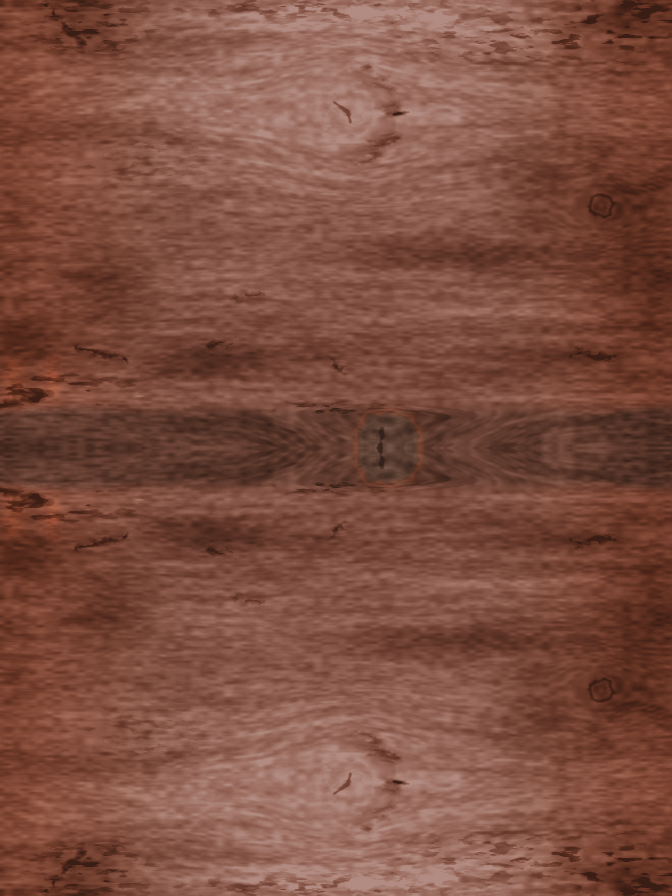
Write a Shadertoy shader that draws this texture.

```glsl
#define BASE_TONE .52
#define GRAIN .4
#define FIBRE .36
#define PORES .24
#define STAIN .27
#define GLOW .31
#define BAND_HALF .049
#define EYE vec2(.388, .372)
#define HEART vec2(.433, 0)
#define BUD vec2(.671, .271)
#define SWIRL vec2(.715, .385)

float hash(vec2 p) {
  vec3 q = fract(vec3(p.xyx) * .1031);
  q += dot(q, q.yzx + 33.33);
  return fract((q.x + q.y) * q.z);
}

float noise(vec2 p) {
  vec2 c = floor(p), f = fract(p);
  f = f * f * (3. - 2. * f);
  return mix(mix(hash(c), hash(c + vec2(1, 0)), f.x),
             mix(hash(c + vec2(0, 1)), hash(c + vec2(1, 1)), f.x), f.y);
}

float fbm(vec2 p) {
  float sum = 0., gain = .53;
  for (int i = 0; i < 4; i++) {
    sum += gain * noise(p);
    p = p * 2.03 + 17.7;
    gain *= .5;
  }
  return sum;
}

// Soft spot: offset from its centre, then its size
float blob(vec2 d, vec2 size) {
  d /= size;
  return exp(-dot(d, d));
}

float ring(float dist, float radius, float width) {
  float q = (dist - radius) / width;
  return exp(-q * q);
}

float segment(vec2 p, vec2 a, vec2 b) {
  vec2 d = b - a;
  return length(p - a - d * clamp(dot(p - a, d) / dot(d, d), 0., 1.));
}

vec3 woodColour(float tone) {
  vec3 dark = vec3(.22, .12, .09), middle = vec3(.5, .25, .175), pale = vec3(.7, .55, .51);
  return mix(mix(dark, middle, tone), mix(middle, pale, tone), tone);
}

// Centre and size of soft stains
const vec4 STAINS[10] = vec4[10](
  vec4(.12, .18, .05, .04), vec4(.03, .12, .05, .035), vec4(.52, .215, .17, .018),
  vec4(.69, .27, .035, .025), vec4(.7, .48, .06, .035), vec4(.09, .48, .045, .035),
  vec4(.62, .1, .09, .013), vec4(.23, .1, .06, .018), vec4(.73, .19, .06, .07),
  vec4(.6, .29, .05, .04));

// Centre and size of flecked areas
const vec4 WORN[6] = vec4[6](
  vec4(.57, .455, .13, .025), vec4(.7, .48, .06, .035), vec4(.1, .47, .07, .03),
  vec4(.36, .49, .15, .015), vec4(.04, .065, .12, .022), vec4(.36, .045, .06, .007));

// End points of ragged cracks
const vec4 CRACKS[8] = vec4[8](
  vec4(.085, .112, .142, .1), vec4(.638, .109, .685, .101), vec4(.265, .168, .292, .172),
  vec4(.237, .117, .257, .115), vec4(.05, .495, .095, .452), vec4(.117, .445, .14, .442),
  vec4(0, .049, .055, .061), vec4(.365, .098, .385, .086));

void mainImage(out vec4 fragColor, in vec2 fragCoord) {
  // Fold the board about its horizontal middle
  vec2 p = fragCoord / iResolution.y;
  p.y = abs(p.y - .5);
  vec2 eye = p - EYE, heart = p - HEART, bud = p - BUD, swirl = p - SWIRL;
  float edge = p.y + .01 * (noise(p * vec2(12, 30)) - .5);
  float band = 1. - smoothstep(BAND_HALF - .012, BAND_HALF + .004, edge);

  // Bend the fibres around the knots
  vec2 g = p;
  g.y += .022 * (fbm(p * vec2(4, 9)) - .5) + band * .055 * blob(heart, vec2(.11, .08));
  g.y -= eye.y * .65 * blob(eye, vec2(.09, .07)) + bud.y * .7 * blob(bud, vec2(.04, .03));

  // Grain, fibres, pores and broad light
  float broad = fbm(g * vec2(3.5, 38));
  float fibre = fbm(g * vec2(14, 170) + 5.);
  float rag = fbm(p * vec2(90, 150));
  float tone = BASE_TONE + GRAIN * (broad - .5) + FIBRE * (fibre - .5);
  tone += PORES * (noise(g * vec2(110, 310)) - .5) + .2 * (rag - .5);
  tone += GLOW * blob(p - vec2(.36), vec2(.23, .13));
  tone += .22 * blob(p - vec2(.43, .5), vec2(.21, .07));
  tone += .07 * blob(p - vec2(.5, .145), vec2(.2, .03));
  tone -= .12 * smoothstep(.6, .75, p.x) + .1 * smoothstep(.06, 0., p.x);

  // Stains, cracks, flecks and pale chips
  for (int i = 0; i < 10; i++)
    tone -= STAIN * blob(p - STAINS[i].xy, STAINS[i].zw) * (.4 + 1.2 * fibre);
  for (int i = 0; i < 8; i++) {
    float d = segment(p + .014 * (rag - .5), CRACKS[i].xy, CRACKS[i].zw);
    tone -= .4 * smoothstep(.007, 0., d) * smoothstep(.35, .55, rag);
  }
  float worn = .35 * blob(p - vec2(.17, .32), vec2(.08, .04));
  for (int i = 0; i < 6; i++) worn += .8 * blob(p - WORN[i].xy, WORN[i].zw);
  tone -= .5 * smoothstep(.54, .68, fbm(p * vec2(50, 170) + 9.)) * min(worn, 1.);
  float chip = smoothstep(.5, .64, fbm(p * vec2(35, 100) + 31.));
  tone += .24 * chip * blob(p - vec2(.43, .487), vec2(.16, .027));

  // Eye knot with a dark crescent and a split
  float eyeDist = length(eye * vec2(1, 1.12)) + .03 * (rag - .5);
  tone -= .6 * ring(eyeDist, .051, .009) * smoothstep(-.015, .03, eye.x) * smoothstep(.2, .75, fibre);
  tone += .06 * blob(eye, vec2(.04)) + .03 * sin(eyeDist * 420.) * blob(eye, vec2(.055));
  float split = min(segment(eye, vec2(-.015, .014), vec2(0, .003)),
                    segment(eye, vec2(0, .003), vec2(.003, -.008)));
  split = min(split, segment(eye, vec2(.052, 0), vec2(.068, .003)));
  tone -= .42 * smoothstep(.0025, .0005, split + .003 * (rag - .5));

  // Bud knot and large swirl
  float budDist = length(bud * vec2(1, 1.1)) + .008 * (rag - .5);
  tone -= .3 * ring(budDist, .013, .002) + .12 * ring(budDist, .006, .003);
  float swirlDist = length(swirl * vec2(1, .85)) + .08 * (fbm(p * vec2(12, 24)) - .5);
  tone += .05 * sin(swirlDist * 190.) * blob(swirl, vec2(.09));
  tone -= .13 * ring(swirlDist, .084, .013);

  // Dark centre band with nested chevrons and a rimmed knot
  tone -= band * .22 + .2 * ring(p.y, BAND_HALF, .003) * smoothstep(.3, .7, fibre);
  float chevron = sin((p.y + .3 * abs(heart.x) + .02 * fibre) * 520.);
  tone += .05 * band * chevron * blob(p - vec2(.38, 0), vec2(.13, .05));
  vec2 q = abs(heart) / vec2(.035, .041);
  float heartDist = pow(dot(q * q, q), .333) + .3 * (rag - .5);
  float core = 1. - smoothstep(.85, 1.1, heartDist), rim = ring(heartDist, 1., .09);
  tone += .03 * sin(heartDist * 24.) * core + .07 * rim;
  tone -= .3 * smoothstep(.004, .001, segment(p, vec2(.424, 0), vec2(.427, .021)) + .006 * (rag - .5));

  // Warm sides, muted band and ember patches
  vec3 colour = woodColour(clamp(tone, 0., 1.));
  float warm = smoothstep(.22, 0., p.x) + smoothstep(.53, .75, p.x);
  colour *= mix(vec3(1), vec3(1.04, .94, .85), warm * (1. - band));
  vec3 muted = dot(colour, vec3(.4, .4, .2)) * vec3(1.14, .96, .8);
  colour = mix(colour, muted, .2 * band + .3 * core) + vec3(.07, .01, -.01) * rim;
  float ember = blob(p - vec2(.014, .077), vec2(.011, .022)) + blob(p - vec2(.059, .08), vec2(.01, .022));
  colour += vec3(.2, .08, .03) * ember * (1.4 * rag - .2);
  fragColor = vec4(clamp(colour, 0., 1.), 1);
}
```
